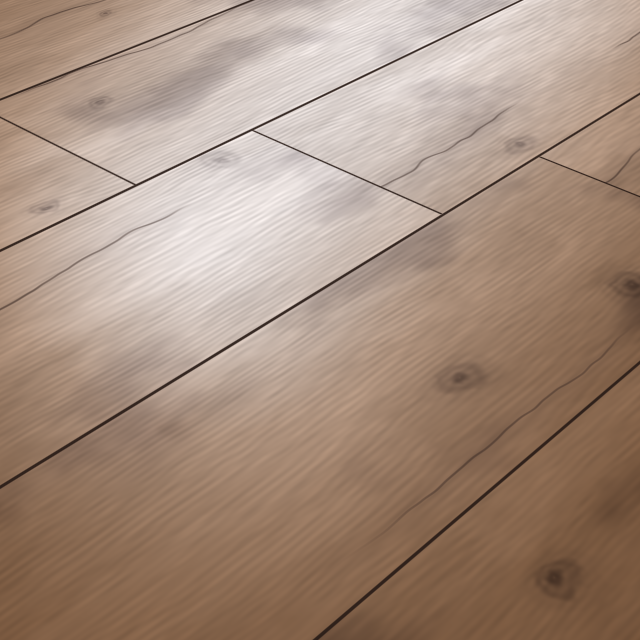
A WebGL 1 fragment shader for this texture:

```glsl
precision highp float;
// Oak floor planks seen in perspective under a soft window glare.
// A projective map gives plank coordinates (across, along); seams, grain,
// knots and cracks are drawn there, then lit by a broad highlight.
uniform vec2 u_resolution;

float hash(vec2 p) {
  return fract(sin(dot(p, vec2(127.1, 311.7))) * 43758.55);
}

float noise(vec2 p) {
  vec2 i = floor(p), f = fract(p);
  f = f * f * (3.0 - 2.0 * f);
  return mix(mix(hash(i), hash(i + vec2(1, 0)), f.x),
             mix(hash(i + vec2(0, 1)), hash(i + vec2(1, 1)), f.x), f.y);
}

float fbm(vec2 p) {
  float sum = 0.0, amp = 0.5;
  for (int i = 0; i < 4; i++) {
    sum += amp * noise(p);
    p = p * 2.03 + 11.7;
    amp *= 0.5;
  }
  return sum / 0.9375;
}

float segmentDistance(vec2 p, vec2 a, vec2 b) {
  vec2 ab = b - a;
  return length(p - a - ab * clamp(dot(p - a, ab) / dot(ab, ab), 0.0, 1.0));
}

float stroke(float dist, float halfWidth, float aa) {
  return 1.0 - smoothstep(halfWidth - aa, halfWidth + aa, dist);
}

void main() {
  vec2 uv = gl_FragCoord.xy / u_resolution;
  float px = 0.8 / min(u_resolution.x, u_resolution.y);

  // Perspective: depth is the height below the horizon
  float down = 1.0 - uv.y;
  float depth = down + 1.0486 - 0.0431 * uv.x;
  float rowLine = down + 0.4807 * uv.x - 0.392;
  float across = rowLine / (0.2 * depth + 0.02 * rowLine);
  float along = -(down - 0.4423 * uv.x - 0.0292) / depth;

  // Plank cell: each row is staggered by a fixed step
  float row = floor(across);
  float run = (along - 0.125 * row) / 0.9;
  vec2 id = vec2(row, floor(run));
  vec2 plank = vec2(fract(run) * 5.85, fract(across));
  vec2 q = plank + id * vec2(17.3, 9.1) + 40.0;

  // Distances to the seams, in canvas units
  float ratio = rowLine / depth;
  float rowScale = 0.2 * depth / length(vec2(0.48, 1.0 - ratio));
  float longDist = min(plank.y, 1.0 - plank.y) * rowScale;
  float endDist = min(fract(run), 1.0 - fract(run)) * 0.9 * depth / 1.09;

  // Crack line wandering along the plank, with a smoky halo
  float crackPos = fract(0.67 + 0.62 * id.x + 0.39 * id.y);
  float wander = 0.16 * (fbm(vec2(q.x * 1.5, id.x * 5.0 + 3.0)) - 0.5);
  float crackDist = abs(plank.y - crackPos - wander);
  float crackMask = smoothstep(0.4, 0.6, noise(vec2(q.x * 1.1, id.x + 20.5)));
  float crack = crackMask * stroke(crackDist * rowScale, 0.0009 * depth, px);
  float smoke = (0.35 + 0.65 * crackMask) * exp(-crackDist * 16.0);

  // Knots scattered near the crack
  vec2 warp = vec2(fbm(q * 5.0), fbm(q * 5.0 + 31.0)) - 0.5;
  float knots = 0.0, swell = 0.0;
  for (int i = 0; i < 4; i++) {
    float n = float(i);
    vec2 seed = id + vec2(n * 3.7, n * 1.9 + 8.0);
    float size = mix(0.03, 0.1, hash(seed + 5.0));
    vec2 centre = vec2((n + 0.2 + 0.6 * hash(seed)) * 1.4625,
                       clamp(crackPos + 0.7 * (hash(seed + 2.0) - 0.5), 0.1, 0.9));
    vec2 d = (plank - centre + warp * 0.13) / (size * vec2(1.5, 0.8));
    float r = length(d);
    knots += exp(-r * r) * (0.75 + 0.25 * sin(r * 9.0));
    swell += exp(-r * 0.7);
  }

  // Grain: broad streaks, wavy growth lines and fine pores
  float streak = fbm(q * vec2(0.8, 5.0) + warp * 0.6) - 0.5;
  float cloud = fbm(q * vec2(1.2, 2.2) + 7.0);
  float bend = 3.5 * noise(q * vec2(0.9, 2.5)) + 0.7 * noise(q * vec2(4.0, 9.0));
  float ripple = sin(6.2832 * (38.0 * plank.y + bend + 1.5 * swell));
  ripple *= 0.35 + 0.65 * noise(q * vec2(6.0, 22.0));
  float pores = noise(q * vec2(9.0, 80.0)) - 0.5;

  // Glare runs from the middle left up past the top right
  float glareDist = segmentDistance(uv, vec2(0.34, 0.66), vec2(0.75, 1.1)) / 0.42;
  float glare = exp(-glareDist * glareDist);
  float tone = clamp(glare + 0.12 * streak + 0.05 * (hash(id + 4.0) - 0.5), 0.0, 1.0);
  vec3 brown = vec3(0.46, 0.33, 0.23);
  vec3 tan_ = vec3(0.68, 0.57, 0.49);
  vec3 pale = vec3(0.89, 0.86, 0.85);
  vec3 color = mix(brown, tan_, min(tone * 2.0, 1.0));
  color = mix(color, pale, max(tone * 2.0 - 1.0, 0.0));

  color *= 1.0 + 0.16 * streak + 0.09 * pores + (0.025 + 0.025 * glare) * ripple;
  float stain = 0.32 * smoothstep(0.52, 0.78, cloud) + 0.28 * smoke * cloud;
  color *= 1.0 - stain * vec3(0.8, 0.85, 0.8) * (1.0 - 0.45 * glare);
  color *= 1.0 - min(knots, 1.0) * vec3(0.42, 0.44, 0.42) * (1.0 - 0.5 * glare);
  color = mix(color, vec3(0.22, 0.16, 0.14), crack * (0.7 - 0.3 * glare));

  // Bevelled edge light, then the dark seams
  color *= 1.0 + 0.07 * glare * stroke(longDist, 0.0035 * depth, 0.002);
  float seam = max(stroke(longDist, 0.0013 * depth, px),
                   stroke(endDist, 0.0008 * depth, px));
  color = mix(color, vec3(0.16, 0.11, 0.09), seam * 0.93);

  gl_FragColor = vec4(clamp(color, 0.0, 1.0), 1.0);
}
```
